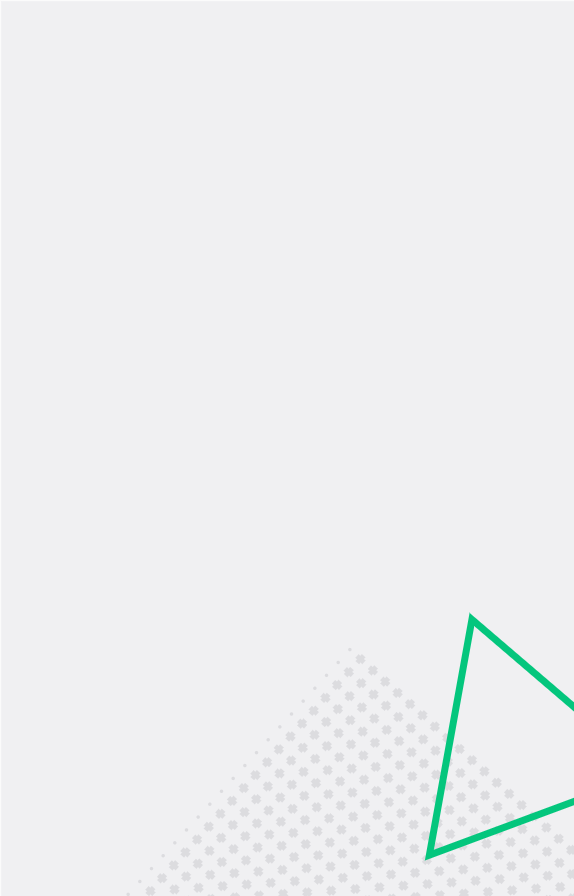
This background is drawn by a WebGL 2 fragment shader. Its source:

```glsl
#version 300 es
precision highp float;

uniform vec2 u_resolution;
out vec4 outColor;

// Lengths are fractions of the canvas height
const vec3 PAPER = vec3(0.941, 0.941, 0.949);
const vec3 DOT_GREY = vec3(0.862, 0.862, 0.876);
const vec3 GREEN = vec3(0.015, 0.775, 0.49);
const vec3 RIM = vec3(0.985);

const vec2 TRI_TOP = vec2(0.5267, 0.3086);
const vec2 TRI_LEFT = vec2(0.4792, 0.0456);
const vec2 TRI_RIGHT = vec2(0.7266, 0.1374);
const float STROKE_HALF = 0.0039;

const vec2 GRID_ORIGIN = vec2(0.4023, 0.2643);
const vec2 GRID_STEP = vec2(0.01866, 0.0194);
const float GRID_ANGLE = 0.736;
const float ARM_LENGTH = 0.0053;
const float ARM_WIDTH = 0.0027;
const float SPECK_RADIUS = 0.0019;
const float SPECK_SHIFT = 0.0027;
const float RIM_WIDTH = 0.0013;

float box(vec2 p, vec2 halfSize) {
  vec2 q = abs(p) - halfSize;
  return length(max(q, 0.0)) + min(max(q.x, q.y), 0.0);
}

// Signed distance to the line a-b, positive on its left side
float halfPlane(vec2 p, vec2 a, vec2 b) {
  vec2 along = normalize(b - a);
  return dot(p - a, vec2(-along.y, along.x));
}

// Half planes keep the corners of the stroke mitred
float triangleStroke(vec2 p) {
  float d = max(halfPlane(p, TRI_TOP, TRI_RIGHT),
            max(halfPlane(p, TRI_RIGHT, TRI_LEFT),
                halfPlane(p, TRI_LEFT, TRI_TOP)));
  return abs(d) - STROKE_HALF;
}

// Tilted grid of crosses, bordered by one column of specks
float crossGrid(vec2 p) {
  float c = cos(GRID_ANGLE);
  float s = sin(GRID_ANGLE);
  vec2 q = p - GRID_ORIGIN;
  q = vec2(dot(q, vec2(c, -s)), dot(q, vec2(-s, -c)));
  vec2 cell = floor(q / GRID_STEP + 0.5);
  vec2 local = q - cell * GRID_STEP;
  if (cell.x < -1.0 || cell.y < 0.0) return 1.0;
  if (cell.x < 0.0) return length(local - vec2(SPECK_SHIFT, 0.0)) - SPECK_RADIUS;
  return min(box(local, vec2(ARM_LENGTH, ARM_WIDTH)),
             box(local, vec2(ARM_WIDTH, ARM_LENGTH)));
}

float coverage(float d, float pixel) {
  return clamp(0.5 - d / pixel, 0.0, 1.0);
}

void main() {
  vec2 p = gl_FragCoord.xy / u_resolution.y;
  float pixel = 1.0 / u_resolution.y;

  vec3 color = mix(PAPER, DOT_GREY, coverage(crossGrid(p), pixel));
  color = mix(color, GREEN, coverage(triangleStroke(p), pixel));

  // Pale hairline along the left and top edges
  float rim = min(p.x, 1.0 - p.y) - RIM_WIDTH;
  color = mix(color, RIM, coverage(rim, pixel));

  outColor = vec4(color, 1.0);
}
```
